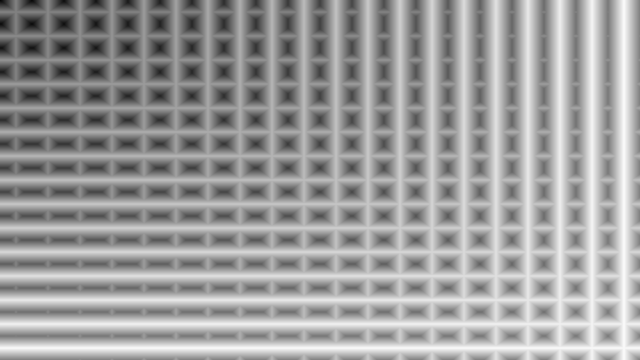
Give the GLSL for this pattern, as a Shadertoy shader.

```glsl
#define REPEATS vec2(20.0, 15.0)  // cells across and down
#define RIDGE_SHARE 0.5           // weight of the ridges against the ramp
#define SAMPLES 3                 // supersamples per axis

// Triangle wave: 0 at whole numbers, 1 halfway between them
vec2 triangleWave(vec2 p) {
    return 2.0 * abs(fract(p + 0.5) - 0.5);
}

// Ridges on both axes, each lifted by a ramp along its own axis
float ridgeGrid(vec2 uv) {
    vec2 ramp = vec2(uv.x, 1.0 - uv.y);  // brightens rightward and downward
    vec2 height = mix(ramp, triangleWave(ramp * REPEATS), RIDGE_SHARE);
    return max(height.x, height.y);
}

void mainImage(out vec4 fragColor, in vec2 fragCoord) {
    // Average a small grid of samples to smooth the creases
    float shade = 0.0;
    for (int j = 0; j < SAMPLES; j++) {
        for (int i = 0; i < SAMPLES; i++) {
            vec2 offset = (vec2(i, j) + 0.5) / float(SAMPLES) - 0.5;
            shade += ridgeGrid((fragCoord + offset) / iResolution.xy);
        }
    }
    shade /= float(SAMPLES * SAMPLES);

    fragColor = vec4(vec3(shade), 1.0);
}
```
